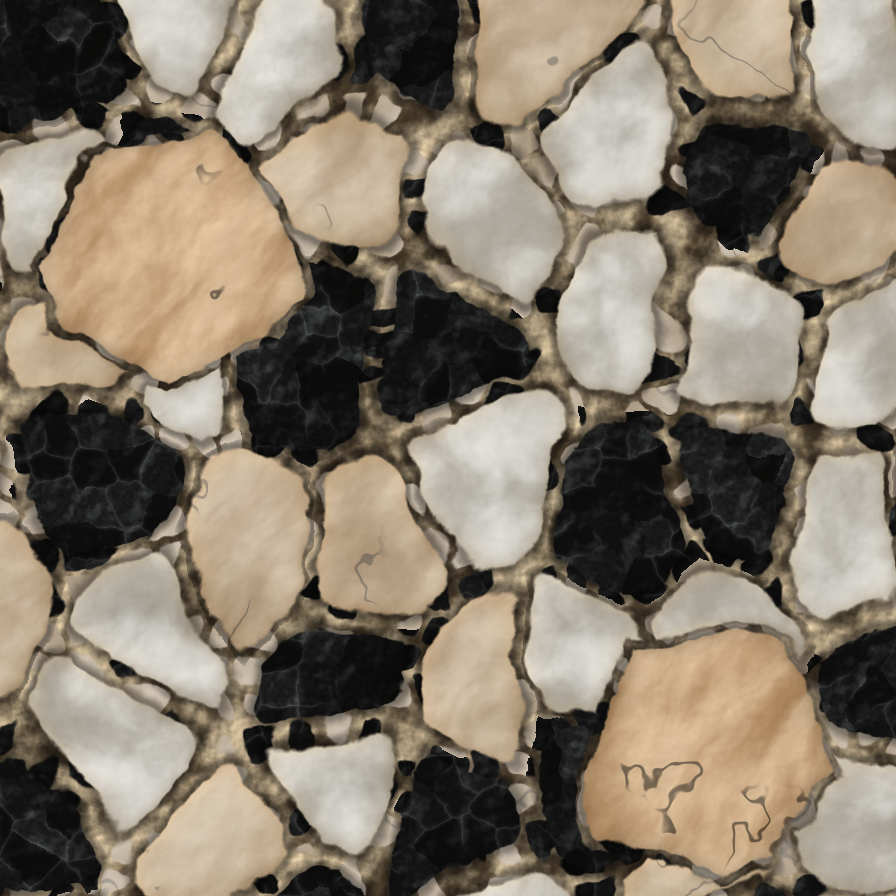
Give the GLSL for this texture, as a Shadertoy shader.

```glsl
const float TAU = 6.2831853;
const vec2 TO_LIGHT = vec2(-0.7071, 0.7071);

struct Grain { float edge; vec2 id; vec2 offset; };

float hash1(vec2 p) {
    vec3 q = fract(p.xyx * 0.1031);
    q += dot(q, q.yzx + 33.33);
    return fract((q.x + q.y) * q.z);
}

vec2 hash2(vec2 p) {
    return vec2(hash1(p), hash1(p + vec2(57.0, 113.0)));
}

float noise(vec2 p) {
    vec2 i = floor(p), f = fract(p);
    f = f * f * (3.0 - 2.0 * f);
    return mix(mix(hash1(i), hash1(i + vec2(1, 0)), f.x),
               mix(hash1(i + vec2(0, 1)), hash1(i + vec2(1, 1)), f.x), f.y);
}

float fbm(vec2 p) {
    float sum = 0.0, amp = 0.52;
    for (int i = 0; i < 5; i++) {
        sum += amp * noise(p);
        p = mat2(1.6, 1.2, -1.2, 1.6) * p + 17.3;
        amp *= 0.5;
    }
    return sum;
}

// Slope of the noise relief towards the light
float emboss(vec2 p) {
    return fbm(p) - fbm(p + 0.35 * TO_LIGHT);
}

vec2 warp(vec2 p, float scale, float amount) {
    return p + amount * (vec2(fbm(p * scale), fbm(p * scale + 41.7)) - 0.5);
}

vec2 seedPoint(vec2 id) {
    return id + 0.5 + 0.8 * (hash2(id) - 0.5);
}

// Voronoi cell with softened corners; edge is positive inside
Grain nearestGrain(vec2 p, float scale, float softness) {
    vec2 q = p * scale, cell = floor(q), best = vec2(9.0), bestId = cell;
    for (int j = -1; j <= 1; j++)
    for (int i = -1; i <= 1; i++) {
        vec2 id = cell + vec2(i, j), r = seedPoint(id) - q;
        if (dot(r, r) < dot(best, best)) { best = r; bestId = id; }
    }
    float sum = 0.0;
    for (int j = -2; j <= 2; j++)
    for (int i = -2; i <= 2; i++) {
        if (i == 0 && j == 0) continue;
        vec2 r = seedPoint(bestId + vec2(i, j)) - q;
        sum += exp(-dot(0.5 * (best + r), normalize(r - best)) / softness);
    }
    return Grain(-softness * log(sum) / scale, bestId, -best / scale);
}

// Large polygonal crystals on alternate cells of a coarse grid
float boulderDistance(vec2 p, float radius) {
    vec2 cell = floor(p * 2.0);
    float nearest = 1.0;
    for (int j = -1; j <= 1; j++)
    for (int i = -1; i <= 1; i++) {
        vec2 id = cell + vec2(i, j);
        if (mod(id.x + id.y, 2.0) < 0.5) continue;
        vec2 q = p - 0.5 * (id + 0.5 + 0.35 * (hash2(id + 31.0) - 0.5));
        float d = -1.0;
        for (int k = 0; k < 8; k++) {
            vec2 h = hash2(id * 9.0 + float(k));
            float a = (float(k) + 0.6 * h.x) * TAU / 8.0;
            d = max(d, dot(q, vec2(cos(a), sin(a))) - radius * (0.88 + 0.3 * h.y));
        }
        nearest = min(nearest, d);
    }
    return nearest;
}

vec3 blackStone(vec2 p) {
    Grain facet = nearestGrain(warp(p, 25.0, 0.03), 24.0, 0.03);
    float tone = hash1(facet.id + 7.0);
    float crease = exp(-max(facet.edge, 0.0) / 0.0015) * smoothstep(0.45, 0.7, noise(p * 30.0));
    float glint = max(emboss(p * 42.0), 0.0) * (0.3 + tone);
    float speck = noise(p * 260.0) * tone;
    return vec3(0.042, 0.042, 0.04) + vec3(0.95, 1.0, 1.0) * (0.045 * tone * tone + 0.12 * crease + 0.45 * glint + 0.05 * speck);
}

vec3 whiteStone(vec2 p) {
    float cloud = smoothstep(0.25, 0.75, fbm(warp(p, 9.0, 0.06) * 15.0));
    vec3 col = mix(vec3(0.68, 0.66, 0.615), vec3(0.85, 0.845, 0.825), cloud);
    return col + 0.16 * emboss(p * 17.0) + 0.05 * emboss(p * 75.0);
}

vec3 tanStone(vec2 p) {
    vec2 along = mat2(0.8, 0.6, -0.6, 0.8) * warp(p, 6.0, 0.08);
    float streak = smoothstep(0.22, 0.75, fbm(along * vec2(28.0, 9.0)));
    vec3 col = mix(vec3(0.69, 0.54, 0.38), vec3(0.85, 0.735, 0.59), streak);
    float crack = 1.0 - smoothstep(0.002, 0.009, abs(fbm(p * 6.0 + 3.0) - 0.5));
    col *= 1.0 - 0.45 * crack * smoothstep(0.5, 0.7, noise(p * 13.0));
    return col + 0.16 * emboss(p * 20.0) + 0.07 * emboss(p * 80.0);
}

vec3 matrixStone(vec2 p) {
    float crumb = smoothstep(0.25, 0.75, fbm(p * 32.0));
    vec3 col = mix(vec3(0.25, 0.205, 0.145), vec3(0.75, 0.675, 0.55), crumb);
    return col * (1.0 + 0.9 * emboss(p * 65.0));
}

void mainImage(out vec4 fragColor, in vec2 fragCoord) {
    vec2 p = fragCoord / iResolution.y;
    float blur = max(0.002, 1.0 / iResolution.y);
    vec2 q = warp(warp(p, 7.0, 0.06), 45.0, 0.012);

    // Grain layout
    float boulder = boulderDistance(q, 0.128);
    Grain mid = nearestGrain(q * vec2(1.08, 0.92), 6.3, 0.05);
    float kind = fract(dot(mid.id, vec2(0.7549, 0.5698)) + 0.25 * hash1(mid.id + 3.0));
    float isBlack = step(kind, 0.42), isCream = step(0.86, kind);
    float edge = min(mid.edge - mix(0.003, 0.017, hash1(mid.id + 19.0)), boulder - 0.007);

    // Matrix with small fragments
    vec3 black = blackStone(p), white = whiteStone(p), tan_ = tanStone(p);
    Grain fine = nearestGrain(q, 25.0, 0.07);
    float fineKind = hash1(fine.id + 5.0);
    float fineMask = smoothstep(0.0, blur * 1.5, fine.edge - 0.007 * hash1(fine.id + 11.0));
    vec3 fragment = fineKind < mix(0.22, 0.48, isBlack) ? black : mix(tan_, white, 0.6) * 0.96;
    vec3 col = matrixStone(p);
    col = mix(col, fragment, fineMask * (1.0 - step(0.48, fineKind) * step(fineKind, 0.74)));
    col *= mix(0.62, 1.0, smoothstep(0.0, 0.012, min(-edge, boulder)));

    // Medium black, white and cream grains
    vec3 stone = mix(mix(white, mix(tan_, white, 0.45), isCream), black, isBlack);
    float rim = exp(-max(edge, 0.0) / 0.009);
    float facing = dot(normalize(mid.offset + 1e-5), TO_LIGHT);
    stone *= 1.0 + rim * (0.14 * facing - 0.06);
    stone = mix(stone, stone * vec3(1.0, 0.94, 0.84), rim * (1.0 - isBlack));
    col = mix(col, stone, smoothstep(0.0, mix(2.2, 1.3, isBlack) * blur, edge));

    // Large tan crystals
    tan_ *= 1.0 - 0.16 * exp(min(boulder, 0.0) / 0.01);
    col = mix(col, tan_, smoothstep(0.0, 1.8 * blur, -boulder));
    fragColor = vec4(clamp(col, 0.0, 1.0), 1.0);
}
```
